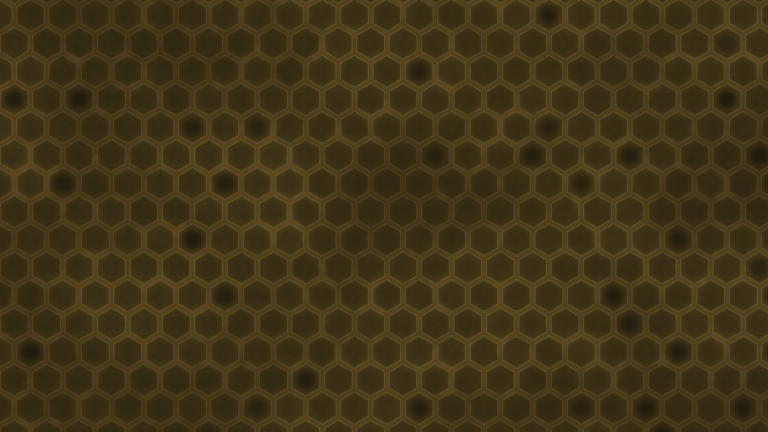
This pattern is drawn by a WebGL 2 fragment shader. Its source:

```glsl
#version 300 es
precision highp float;
// Aged honeycomb: staggered pointy-top hexagons with thin double-lined walls.
// The nearest centre of two interleaved grids gives each cell and its wall
// distance; hashes and value noise add dark cells, smudges and faded areas.

#define PITCH 0.075               // cell spacing, in canvas heights
#define OFFSET vec2(-0.06, 0.737) // centre of one cell, in pitches
#define WALL 0.072                // half width of a wall, in pitches
#define LINE 0.017                // half width of a rim line
#define GLOW 0.05                 // reach of wall colour into a cell
#define DARK_SHARE 0.06           // share of cells with a dark core
#define FADE 0.40                 // strength of broad fading
#define SMUDGE 0.75               // strength of stains on the walls

uniform vec2 u_resolution;
out vec4 fragColor;

const vec3 CELL_DARK = vec3(0.208, 0.170, 0.076);
const vec3 CELL_LIGHT = vec3(0.250, 0.203, 0.092);
const vec3 WALL_COLOR = vec3(0.305, 0.246, 0.114);
const vec3 RIM_COLOR = vec3(0.385, 0.310, 0.145);
const vec3 CORE_COLOR = vec3(0.125, 0.105, 0.052);

// Integer hash of a lattice point, 0 to 1
float hash(vec2 p) {
  uvec2 u = uvec2(ivec2(p) + 4096);
  uint h = u.x * 1597u ^ u.y * 51749u;
  h = (h ^ (h >> 15)) * 73244475u;
  h = (h ^ (h >> 13)) * 73244475u;
  return float((h ^ (h >> 16)) & 65535u) / 65535.0;
}

float noise(vec2 p) {
  vec2 i = floor(p), f = p - i;
  f = f * f * (3.0 - 2.0 * f);
  return mix(mix(hash(i), hash(i + vec2(1, 0)), f.x),
             mix(hash(i + vec2(0, 1)), hash(i + vec2(1, 1)), f.x), f.y);
}

float fbm(vec2 p) {
  float sum = 0.0, amp = 0.5;
  for (int i = 0; i < 4; i++) {
    sum += amp * noise(p);
    p = mat2(1.6, 1.2, -1.2, 1.6) * p + 17.3;
    amp *= 0.5;
  }
  return sum / 0.9375;
}

// Offset from the nearest cell centre
vec2 hexLocal(vec2 q) {
  vec2 s = vec2(1.0, sqrt(3.0));
  vec2 a = mod(q + 0.5 * s, s) - 0.5 * s;
  vec2 b = mod(q, s) - 0.5 * s;
  return dot(a, a) < dot(b, b) ? a : b;
}

void main() {
  vec2 p = gl_FragCoord.xy / u_resolution.y;
  vec2 q = p / PITCH - OFFSET;
  float aa = 0.5 / (u_resolution.y * PITCH);

  // Cell identity and distance to its border
  vec2 local = hexLocal(q);
  vec2 id = round((q - local) * vec2(2.0, 2.0 / sqrt(3.0)));
  vec2 k = abs(local);
  float d = 0.5 - max(k.x, dot(k, vec2(0.5, 0.5 * sqrt(3.0))));
  d += 0.012 * (noise(q * 7.0) - 0.5);

  // Wear at three scales
  float broad = smoothstep(0.25, 0.75, fbm(p * 3.5 + 5.0));
  float stain = smoothstep(0.48, 0.78, fbm(q * 1.3 + 31.0));
  float grain = fbm(q * 5.0);

  // Cell floor, lighter towards the walls
  float lift = 0.45 * smoothstep(0.15, 0.55, length(local))
             + 0.30 * hash(id) + 0.35 * (grain - 0.3);
  vec3 color = mix(CELL_DARK, CELL_LIGHT, clamp(lift, 0.0, 1.0));

  // Scattered cells with a soft dark core
  float dark = step(1.0 - DARK_SHARE, hash(id + 211.0));
  float depth = dark * mix(0.55, 1.0, hash(id + 77.0));
  float core = 1.0 - smoothstep(0.08, 0.42, length(local));
  color = mix(color, CORE_COLOR, depth * core);

  // Walls, their soft spill, and a rim line on each side
  float strength = 1.0 - FADE * (1.0 - broad);
  float wall = 1.0 - smoothstep(WALL - aa, WALL + aa, d);
  float spill = 0.35 * exp(-max(d - WALL, 0.0) / GLOW);
  float rim = 1.0 - smoothstep(LINE - aa, LINE + aa, abs(d - WALL));
  color = mix(color, WALL_COLOR, strength * max(wall, spill));
  color = mix(color, RIM_COLOR, strength * rim * mix(0.55, 1.0, grain));

  // Stains cling to the walls and thin out over the cells
  float cling = exp(-max(d - 0.5 * WALL, 0.0) / 0.09);
  color = mix(color, RIM_COLOR, SMUDGE * stain * cling * 0.6);

  // Broad light and dark areas with fine grain
  color *= mix(0.91, 1.05, broad) * mix(0.96, 1.04, grain);
  fragColor = vec4(color, 1.0);
}
```
